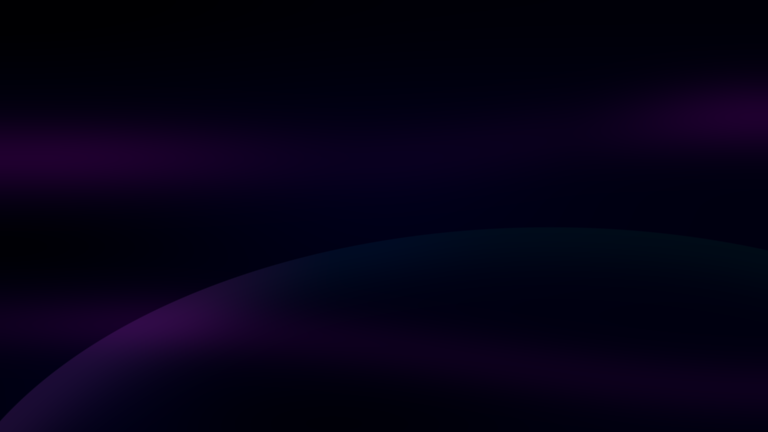
A Shadertoy shader for this background:

```glsl
const vec3 PURPLE = vec3(0.135, 0.0, 0.135);
const vec3 VIOLET = vec3(0.105, 0.045, 0.125);
const vec3 BLUE = vec3(0.0, 0.045, 0.055);
const vec3 TEAL = vec3(0.0, 0.042, 0.025);

// Soft bell around zero
float bell(float offset, float width) {
    float t = offset / width;
    return exp(-t * t);
}

float blob(vec2 p, vec2 centre, vec2 size) {
    return bell(length((p - centre) / size), 1.0);
}

// Approximate signed distance, negative inside
float ellipseDistance(vec2 p, vec2 centre, vec2 radii) {
    vec2 q = (p - centre) / radii;
    float k = length(q);
    return k * (k - 1.0) / max(length(q / radii), 0.001);
}

// Dark navy base with deeper and bluer regions
vec3 nightSky(vec2 p) {
    float blue = mix(0.062, 0.03, smoothstep(0.72, 1.0, p.y));
    blue += 0.032 * blob(p, vec2(0.9, 0.53), vec2(0.45, 0.2));
    blue += 0.03 * blob(p, vec2(0.25, 0.05), vec2(0.25, 0.18));
    blue -= 0.045 * blob(p, vec2(0.0, 0.43), vec2(0.42, 0.09));
    blue -= 0.03 * blob(p, vec2(0.0, 1.0), vec2(0.65, 0.25));
    blue -= 0.03 * blob(p, vec2(0.75, 0.02), vec2(0.45, 0.1));
    return vec3(0.0, 0.0, max(blue, 0.008));
}

// Upper haze, strongest near both sides
float upperHaze(vec2 p) {
    float height = mix(0.635, 0.73, smoothstep(0.8, 1.75, p.x));
    float strength = 0.27 + 0.65 * (1.0 - smoothstep(0.1, 0.85, p.x))
                   + 0.6 * smoothstep(1.3, 1.75, p.x);
    return strength * bell(p.y - height, 0.083);
}

// Lower haze, sloping down to the right
float lowerHaze(vec2 p) {
    float height = 0.25 - 0.15 * smoothstep(0.3, 1.8, p.x);
    float strength = 0.35 + 0.3 * bell(p.x - 0.35, 0.3);
    return strength * bell(p.y - height, 0.068);
}

// Lit inner rim, violet through blue to teal
vec3 rimLight(vec2 p, float dist, float pixel) {
    float inside = 1.0 - smoothstep(-pixel, pixel, dist);
    vec3 tint = mix(VIOLET, BLUE, smoothstep(0.42, 0.82, p.x));
    tint = mix(tint, TEAL, smoothstep(0.8, 1.2, p.x));
    float depth = mix(0.12, 0.095, smoothstep(0.3, 0.8, p.x));
    return tint * inside * bell(min(dist, 0.0), depth);
}

void mainImage(out vec4 fragColor, in vec2 fragCoord) {
    vec2 p = fragCoord / iResolution.y;
    float pixel = 1.0 / iResolution.y;
    float dist = ellipseDistance(p, vec2(1.273, -0.382), vec2(1.447, 0.856));

    vec3 color = nightSky(p);
    color += PURPLE * (upperHaze(p) + lowerHaze(p));
    color += rimLight(p, dist, pixel);
    fragColor = vec4(color, 1.0);
}
```
